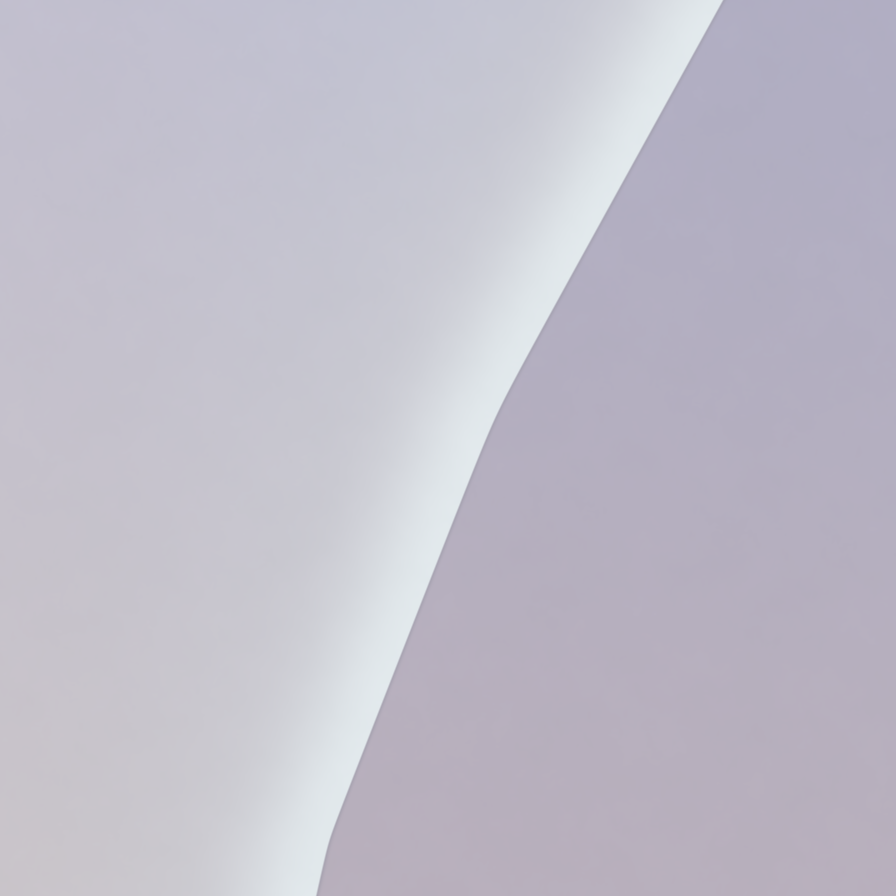
This background is drawn by a WebGL 1 fragment shader. Its source:

```glsl
precision highp float;

uniform vec2 u_resolution;

// Ridge: two straight runs joined by a soft knee, with a small hook at the foot
const vec2 KNEE = vec2(0.552, 0.538);
const float LOWER_SLOPE = 0.390;
const float UPPER_SLOPE = 0.552;
const float KNEE_SOFTNESS = 0.035;
const float FOOT_HEIGHT = 0.062;
const float FOOT_SLOPE = -0.17;
const float FOOT_SOFTNESS = 0.015;
const float EDGE_BLUR = 0.0013;

// Light spilling to the left of the ridge
const float GLOW_WIDTH = 0.082;
const float HALO_WIDTH = 0.24;
const float HALO_STRENGTH = 0.75;
const vec3 GLOW_COLOR = vec3(0.885, 0.912, 0.925);
const vec3 HALO_COLOR = vec3(0.800, 0.800, 0.825);

// Left wall
const vec3 WALL_TOP = vec3(0.758, 0.748, 0.808);
const vec3 WALL_BOTTOM = vec3(0.786, 0.765, 0.785);
const vec3 WALL_COOL_SHIFT = vec3(-0.006, 0.010, 0.014);

// Right plane
const vec3 SHADE_TOP = vec3(0.692, 0.682, 0.762);
const vec3 SHADE_BOTTOM = vec3(0.722, 0.688, 0.738);

// Thin dark rim and faint mottling
const vec3 RIM_COLOR = vec3(0.620, 0.610, 0.665);
const float RIM_WIDTH = 0.0028;
const float RIM_STRENGTH = 0.65;
const float MOTTLE_STRENGTH = 0.004;

// Smooth version of max(t, 0)
float softRamp(float t, float softness) {
  return 0.5 * (t + sqrt(t * t + softness * softness));
}

float ridgeX(float y) {
  float bend = (UPPER_SLOPE - LOWER_SLOPE) * softRamp(y - KNEE.y, KNEE_SOFTNESS);
  float foot = -FOOT_SLOPE * softRamp(FOOT_HEIGHT - y, FOOT_SOFTNESS);
  return KNEE.x + LOWER_SLOPE * (y - KNEE.y) + bend + foot;
}

float bell(float d, float width) {
  return exp(-d * d / (width * width));
}

// Layered, rotated sines
float mottle(vec2 p) {
  float sum = 0.0;
  float amplitude = 0.5;
  p *= 26.0;
  for (int i = 0; i < 5; i++) {
    sum += amplitude * sin(p.x + 1.7 * sin(p.y)) * sin(p.y + 1.3 * sin(p.x));
    p = mat2(0.8, 0.6, -0.6, 0.8) * p * 1.9 + 2.3;
    amplitude *= 0.75;
  }
  return sum;
}

void main() {
  vec2 uv = gl_FragCoord.xy / u_resolution;
  float pixel = 1.0 / min(u_resolution.x, u_resolution.y);

  // Approximate signed distance, positive on the left
  float slope = mix(LOWER_SLOPE, UPPER_SLOPE, smoothstep(-0.1, 0.1, uv.y - KNEE.y));
  float d = (ridgeX(uv.y) - uv.x) / sqrt(1.0 + slope * slope);

  // Lit wall
  vec3 wall = mix(WALL_BOTTOM, WALL_TOP, uv.y);
  wall += WALL_COOL_SHIFT * smoothstep(0.0, 0.6, uv.x);
  wall = mix(wall, HALO_COLOR, HALO_STRENGTH * bell(d, HALO_WIDTH));
  wall = mix(wall, GLOW_COLOR, bell(d, GLOW_WIDTH));

  // Shaded plane with its rim
  vec3 shade = mix(SHADE_BOTTOM, SHADE_TOP, smoothstep(-0.1, 1.1, uv.y + 0.15 * (uv.x - 0.6)));
  shade = mix(shade, RIM_COLOR, RIM_STRENGTH * bell(d, RIM_WIDTH));

  float blur = max(EDGE_BLUR, 0.75 * pixel);
  vec3 color = mix(shade, wall, smoothstep(-blur, blur, d));
  color += MOTTLE_STRENGTH * mottle(uv) * vec3(1.0, 0.8, 0.9);
  gl_FragColor = vec4(color, 1.0);
}
```
